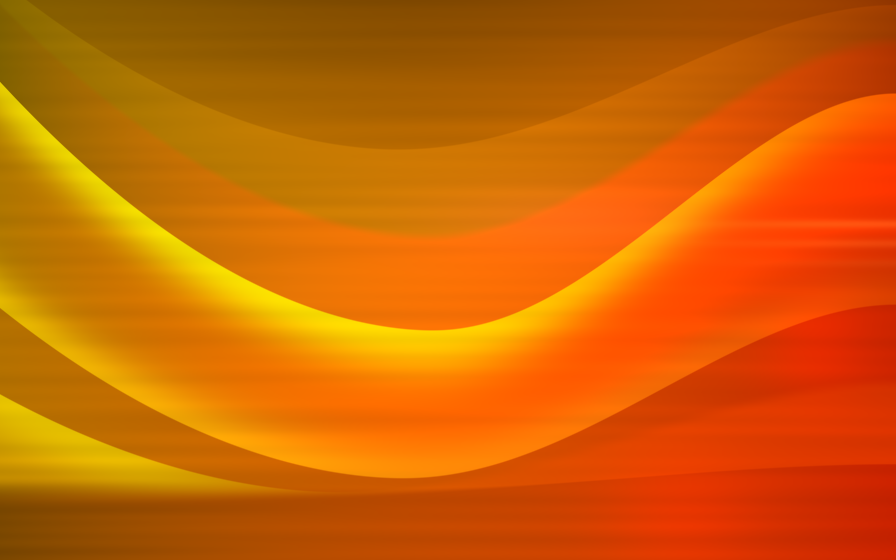
Write a WebGL 1 fragment shader that draws this background.

```glsl
precision highp float;
// Glowing amber waves: six sagging curves cut the canvas into stacked ribbons.
// Each ribbon has a three-stop horizontal ramp; rim glows, soft light pools
// and stretched gradient noise add the brushed, luminous finish.

uniform vec2 u_resolution;

// Waves: x of lowest point, its height, rise at left edge, rise at right edge
const vec4 VEIL_TOP    = vec4(0.443, 0.733, 0.304, 0.258);
const vec4 VEIL_BOTTOM = vec4(0.482, 0.577, 0.415, 0.348);
const vec4 MAIN_TOP    = vec4(0.482, 0.410, 0.444, 0.423);
const vec4 MAIN_BOTTOM = vec4(0.449, 0.146, 0.304, 0.310);
const vec4 LOW_TOP     = vec4(0.378, 0.121, 0.175, 0.194);
const vec4 LOW_BOTTOM  = vec4(0.378, 0.121, 0.005, 0.050);

const float LEFT_POWER = 1.88;
const float RIGHT_POWER = 1.05;
const float MAIN_GLOW_WIDTH = 0.078;
const float RIM_GLOW_WIDTH = 0.065;
const float STREAK_STRENGTH = 0.07;
const vec2 STREAK_SCALE = vec2(1.6, 42.0);
const vec3 LOW_GLOW = vec3(0.90, 0.76, 0.0);
const vec3 PINK_LIGHT = vec3(0.09, 0.02, 0.06);
const vec3 RED_LIGHT = vec3(0.10, -0.01, 0.0);
const vec3 STREAK_LIGHT = vec3(0.05, 0.11, 0.06);

// Height of a wave: a power curve on the left, an S-curve on the right
float waveHeight(vec4 wave, float x) {
  float left = max(wave.x - x, 0.0) / wave.x;
  float right = max(x - wave.x, 0.0) / (1.0 - wave.x);
  return wave.y + wave.z * pow(left, LEFT_POWER)
       + wave.w * smoothstep(0.0, 1.0, pow(right, RIGHT_POWER));
}

// Smooth quadratic ramp through three colours at x = 0, 0.5 and 1
vec3 ramp(float x, vec3 left, vec3 middle, vec3 right) {
  return left * (1.0 - x) * (1.0 - 2.0 * x)
       + middle * 4.0 * x * (1.0 - x)
       + right * x * (2.0 * x - 1.0);
}

float bell(float d, float width) {
  return exp(-d * d / (width * width));
}

float pool(vec2 p, vec2 centre, vec2 size) {
  vec2 q = (p - centre) / size;
  return exp(-dot(q, q));
}

// Coverage below an edge; depth is positive inside
float below(float depth, float softness) {
  float blur = softness + 1.0 / u_resolution.y;
  return smoothstep(-blur, blur, depth);
}

vec2 gradient(vec2 cell) {
  float angle = 6.2832 * fract(sin(dot(cell, vec2(127.1, 311.7))) * 43758.5);
  return vec2(cos(angle), sin(angle));
}

float gradientNoise(vec2 p) {
  vec2 i = floor(p), f = fract(p);
  vec2 w = f * f * f * (f * (f * 6.0 - 15.0) + 10.0);
  vec2 e = vec2(1.0, 0.0);
  float low = mix(dot(gradient(i), f), dot(gradient(i + e), f - e), w.x);
  float high = mix(dot(gradient(i + e.yx), f - e.yx),
                   dot(gradient(i + e.xx), f - e.xx), w.x);
  return mix(low, high, w.y);
}

void main() {
  vec2 p = gl_FragCoord.xy / u_resolution;
  float x = p.x;

  // Backdrop, darker away from the veil
  float depth = waveHeight(VEIL_TOP, x) - p.y;
  vec3 color = ramp(x, vec3(0.45, 0.33, 0.0), vec3(0.70, 0.39, 0.0), vec3(0.52, 0.19, 0.0));
  color *= 1.06 + 1.3 * min(depth, 0.0);

  // Translucent veil and the field under it
  vec3 veil = ramp(x, vec3(0.52, 0.41, 0.0), vec3(0.82, 0.47, 0.01), vec3(0.61, 0.23, 0.0));
  color = mix(color, veil, below(depth, 0.0));
  depth = waveHeight(VEIL_BOTTOM, x) - p.y;
  vec3 field = ramp(x, vec3(0.50, 0.38, 0.0), vec3(0.97, 0.44, 0.02), vec3(0.69, 0.20, 0.0));
  color = mix(color, field, below(depth, 0.004 + 0.012 * x));

  // Main ribbon with a bright upper rim and a softer lower rim
  depth = waveHeight(MAIN_TOP, x) - p.y;
  float lowerDepth = waveHeight(MAIN_BOTTOM, x) - p.y;
  vec3 ribbon = ramp(x, vec3(0.68, 0.46, 0.0), vec3(1.0, 0.38, 0.0), vec3(0.97, 0.20, 0.0));
  ribbon *= 1.0 - 0.16 * smoothstep(0.55, 0.9, x) * smoothstep(0.18, 0.34, depth);
  vec3 rim = ramp(x, vec3(0.90, 0.74, 0.0), vec3(1.0, 0.56, 0.03), vec3(0.86, 0.26, 0.0));
  ribbon = mix(ribbon, rim, 0.9 * bell(lowerDepth, RIM_GLOW_WIDTH));
  vec3 glow = ramp(x, vec3(0.90, 0.80, 0.0), vec3(1.0, 0.82, 0.0), vec3(1.0, 0.36, 0.0));
  ribbon = mix(ribbon, glow, bell(depth, MAIN_GLOW_WIDTH));
  color = mix(color, ribbon, below(depth, 0.0));

  // Shadowed ribbon, lower wedge and floor
  vec3 shade = ramp(x, vec3(0.70, 0.44, 0.0), vec3(0.82, 0.33, 0.0), vec3(0.78, 0.14, 0.0));
  color = mix(color, shade, below(lowerDepth, 0.0));
  depth = waveHeight(LOW_TOP, x) - p.y;
  vec3 wedge = ramp(x, vec3(0.76, 0.54, 0.0), vec3(0.86, 0.34, 0.0), vec3(0.86, 0.20, 0.0));
  wedge = mix(wedge, LOW_GLOW, bell(depth, 0.09) * (1.0 - smoothstep(0.0, 0.5, x)));
  color = mix(color, wedge, below(depth, 0.012 * smoothstep(0.35, 0.6, x)));
  depth = waveHeight(LOW_BOTTOM, x) - p.y;
  vec3 ground = ramp(x, vec3(0.48, 0.28, 0.0), vec3(0.76, 0.28, 0.0), vec3(0.78, 0.13, 0.0));
  color = mix(color, ground, below(depth, 0.022 * (1.0 - smoothstep(0.1, 0.65, x))));

  // Soft pools of light
  color += PINK_LIGHT * pool(p, vec2(0.64, 0.61), vec2(0.16, 0.06));
  color += RED_LIGHT * pool(p, vec2(0.76, 0.08), vec2(0.09, 0.12));
  color += RED_LIGHT * pool(p, vec2(0.91, 0.40), vec2(0.06, 0.12));

  // Horizontal light streaks at the right and brushed noise everywhere
  for (int i = 0; i < 3; i++) {
    float k = float(i);
    color += STREAK_LIGHT * (1.0 - 0.35 * k) * bell(p.y - 0.60 + 0.035 * k, 0.008)
           * smoothstep(0.72, 0.97, x);
  }
  float corner = (1.0 - smoothstep(0.0, 0.45, x)) * (1.0 - smoothstep(0.1, 0.25, p.y));
  color *= 1.0 + STREAK_STRENGTH * (1.0 + 1.5 * corner) * gradientNoise(p * STREAK_SCALE);

  gl_FragColor = vec4(clamp(color, 0.0, 1.0), 1.0);
}
```
